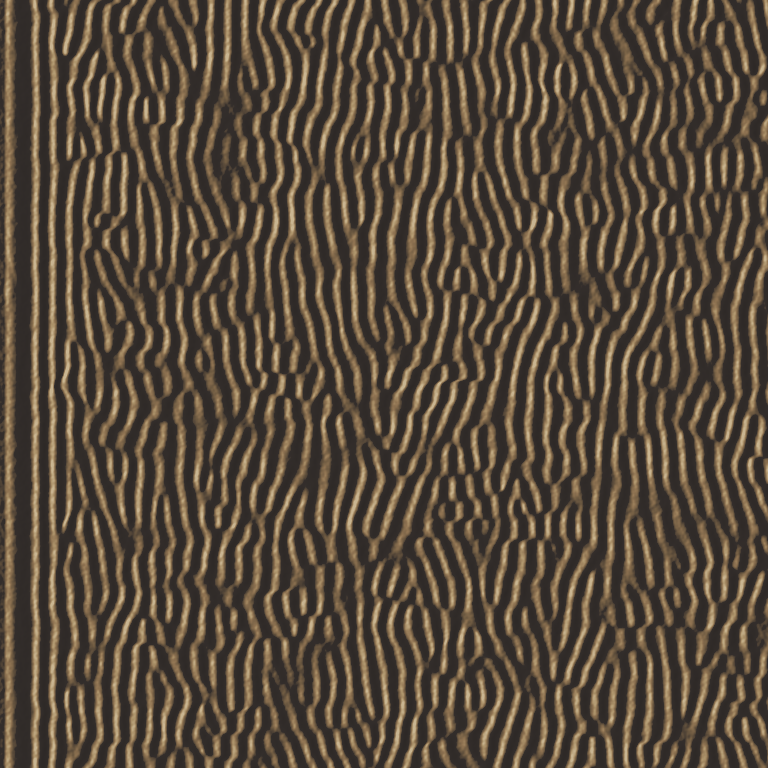
Write a WebGL 1 fragment shader that draws this texture.

```glsl
precision highp float;
// Wind-blown sand ripples: near-vertical ridges that wander, fork and join.
// Phasor noise (a sum of randomly turned wave packets) gives the height;
// its slope toward a light at the upper left picks a colour from dark to cream.

uniform vec2 u_resolution;

#define RIDGES 44.0        // ridges across the canvas
#define CELLS 14.0         // wave packet cells across the canvas
#define PACKETS 3          // wave packets per cell
#define TURN 0.45          // largest tilt of a packet, in radians
#define EVENNESS 0.25      // lower keeps weak ridges as tall as strong ones
#define BORDER 0.055       // width of the straight ridges at the left
#define GRAIN_SCALE 95.0   // fine lumps across the canvas
#define GRAIN_HEIGHT 0.0011
#define SLOPE_STEP 0.0012
#define LIGHT vec2(-0.958, 0.287)

const float TAU = 6.2831853;

vec3 hash3(vec3 p) {
  p = fract(p * vec3(0.1031, 0.1030, 0.0973));
  p += dot(p, p.yxz + 33.33);
  return fract((p.xxy + p.yxx) * p.zyx);
}

vec2 unitVector(float turn) {
  return vec2(cos(TAU * turn), sin(TAU * turn));
}

float cornerSlope(vec2 corner, vec2 offset) {
  return dot(unitVector(hash3(vec3(corner, 91.0)).x), offset);
}

float gradientNoise(vec2 p) {
  vec2 i = floor(p), f = fract(p);
  vec2 w = f * f * f * (f * (f * 6.0 - 15.0) + 10.0);
  float low = mix(cornerSlope(i, f),
                  cornerSlope(i + vec2(1.0, 0.0), f - vec2(1.0, 0.0)), w.x);
  float high = mix(cornerSlope(i + vec2(0.0, 1.0), f - vec2(0.0, 1.0)),
                   cornerSlope(i + vec2(1.0, 1.0), f - vec2(1.0, 1.0)), w.x);
  return mix(low, high, w.y);
}

// Sum of gaussian wave packets as a complex number
vec2 wanderingWave(vec2 p) {
  vec2 q = p * CELLS, cell = floor(q), wave = vec2(0.0);
  for (int y = -1; y <= 1; y++) {
    for (int x = -1; x <= 1; x++) {
      vec2 home = cell + vec2(float(x), float(y));
      for (int k = 0; k < PACKETS; k++) {
        vec3 place = hash3(vec3(home + 7.0, float(k) + 3.0));
        vec3 kind = hash3(vec3(home + 53.0, float(k) + 17.0));
        vec2 d = q - home - place.xy;
        float tilt = TURN * (2.0 * kind.x - 1.0);
        float along = dot(d, vec2(cos(tilt), sin(tilt))) / CELLS;
        float pitch = RIDGES * mix(0.92, 1.08, kind.y);
        wave += exp(-4.0 * dot(d, d)) * unitVector(along * pitch + place.z);
      }
    }
  }
  return wave;
}

// Straight ridges, the first one set wider apart
vec2 borderWave(vec2 p) {
  float x = max(p.x, 0.005);
  float across = x - 0.011 - 0.0125 * smoothstep(0.007, 0.045, x);
  return 12.0 * exp(-x * x / (BORDER * BORDER)) * unitVector(across * RIDGES);
}

float sandHeight(vec2 p) {
  vec2 wave = wanderingWave(p) + borderWave(p);
  float ridge = wave.y / sqrt(dot(wave, wave) + EVENNESS);
  float grain = gradientNoise(p * GRAIN_SCALE)
              + 0.4 * gradientNoise(p * GRAIN_SCALE * 2.1 + 31.0);
  return ridge / (TAU * RIDGES) + GRAIN_HEIGHT * grain;
}

vec3 sandColour(float slope) {
  vec3 shadow = vec3(0.19, 0.17, 0.16) * (1.0 + 0.12 * clamp(slope + 0.5, -1.0, 0.5));
  vec3 umber = vec3(0.31, 0.26, 0.21);
  vec3 brown = vec3(0.44, 0.36, 0.26);
  vec3 ochre = vec3(0.56, 0.45, 0.32);
  vec3 sand = vec3(0.68, 0.58, 0.42);
  vec3 cream = vec3(0.79, 0.71, 0.57);
  vec3 c = mix(shadow, umber, smoothstep(-0.06, 0.10, slope));
  c = mix(c, brown, clamp((slope - 0.10) / 0.25, 0.0, 1.0));
  c = mix(c, ochre, clamp((slope - 0.35) / 0.25, 0.0, 1.0));
  c = mix(c, sand, clamp((slope - 0.60) / 0.20, 0.0, 1.0));
  return mix(c, cream, clamp((slope - 0.80) / 0.20, 0.0, 1.0));
}

void main() {
  vec2 p = gl_FragCoord.xy / u_resolution.y;
  vec2 reach = SLOPE_STEP * LIGHT;
  float slope = (sandHeight(p - reach) - sandHeight(p + reach)) / (2.0 * SLOPE_STEP);
  gl_FragColor = vec4(sandColour(slope), 1.0);
}
```
